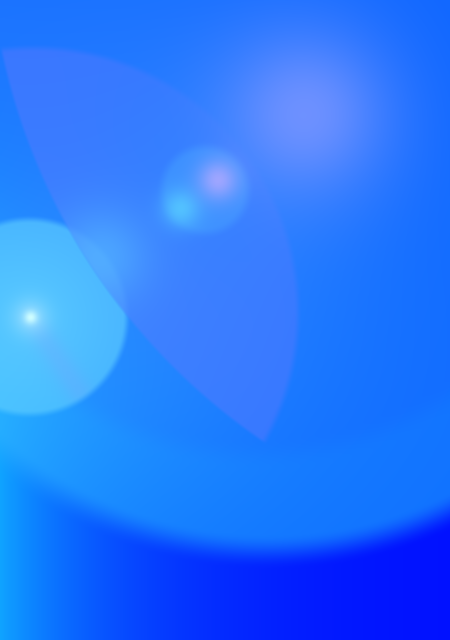
Reproduce this background procedurally as a Shadertoy shader.

```glsl
// Soft blue backdrop with a broad disc, a pale petal and lens-flare glows.

// Colours
const vec3 DEEP_BLUE  = vec3(0.00, 0.04, 1.00);
const vec3 EDGE_CYAN  = vec3(0.06, 0.64, 1.00);
const vec3 SKY_BLUE   = vec3(0.06, 0.40, 1.00);
const vec3 SKY_CYAN   = vec3(0.14, 0.66, 1.00);
const vec3 HAZE_BLUE  = vec3(0.25, 0.57, 1.00);
const vec3 PETAL_TINT = vec3(0.36, 0.47, 1.00);
const vec3 PALE_CYAN  = vec3(0.36, 0.80, 1.00);
const vec3 SPOT_CYAN  = vec3(0.34, 0.80, 1.00);
const vec3 LAVENDER   = vec3(0.52, 0.60, 1.00);
const vec3 PINK       = vec3(0.68, 0.66, 1.00);
const vec3 SPARK      = vec3(0.82, 1.00, 1.00);

// Circles as centre x, centre y, radius; one unit is the canvas width
const vec3 SKY_DISC    = vec3(0.602, 1.126, 0.930);
const vec3 INNER_DISC  = vec3(0.574, 1.178, 0.765);
const vec3 PETAL_LEFT  = vec3(1.374, 1.598, 1.400);
const vec3 PETAL_RIGHT = vec3(0.074, 0.728, 0.588);
const vec3 FLARE_DISC  = vec3(0.065, 0.718, 0.217);
const vec3 SMALL_DISC  = vec3(0.456, 1.000, 0.096);

// Glow centres
const vec2 LAVENDER_POS = vec2(0.680, 1.170);
const vec2 PINK_POS     = vec2(0.485, 1.022);
const vec2 CYAN_POS     = vec2(0.402, 0.959);
const vec2 SHEEN_POS    = vec2(0.225, 0.850);
const vec2 SPARK_POS    = vec2(0.0685, 0.717);
const vec2 STREAK_END   = vec2(0.175, 0.555);

// Filled circle with an edge of the given softness
float disc(vec2 p, vec3 circle, float softness) {
    float d = length(p - circle.xy) - circle.z;
    return 1.0 - smoothstep(-softness, softness, d);
}

// Gaussian falloff around a point
float glow(vec2 p, vec2 centre, float size) {
    vec2 q = (p - centre) / size;
    return exp(-dot(q, q));
}

float segmentDistance(vec2 p, vec2 a, vec2 b) {
    vec2 ab = b - a;
    float t = clamp(dot(p - a, ab) / dot(ab, ab), 0.0, 1.0);
    return length(p - a - ab * t);
}

// Deep corner and the large bright disc, both lit from the left
vec3 backdrop(vec2 p) {
    vec3 outer = mix(DEEP_BLUE, EDGE_CYAN, exp(-p.x / 0.32));
    float height = (p.y - 0.55) / 0.50;
    vec3 sky = mix(SKY_BLUE, SKY_CYAN, exp(-p.x / 0.42 - height * height));
    sky = mix(sky, HAZE_BLUE, 0.50 * glow(p, vec2(0.40, 0.95), 0.42));
    sky += vec3(0.03, 0.03, 0.0) * smoothstep(1.0, 1.4, p.y) * (1.0 - p.x);
    float ring = 1.0 - disc(p, INNER_DISC, 0.035);
    sky += vec3(0.0, 0.03, 0.0) * ring * smoothstep(0.8, 0.5, p.y);
    return mix(outer, sky, disc(p, SKY_DISC, 0.040));
}

void mainImage(out vec4 fragColor, in vec2 fragCoord) {
    vec2 p = fragCoord / iResolution.x;
    vec3 color = backdrop(p);

    // Pale disc at the left, dimmed where the petal covers it
    float petal = disc(p, PETAL_LEFT, 0.005) * disc(p, PETAL_RIGHT, 0.010);
    float flare = disc(p, FLARE_DISC, 0.010);
    float flareLight = 0.62 + 0.25 * glow(p, FLARE_DISC.xy, 0.18);
    color = mix(color, PALE_CYAN, flare * flareLight * mix(1.0, 0.45, petal));

    // Petal, fading toward its upper right rim
    float rimFade = 1.0 - 0.75 * glow(p, vec2(0.50, 1.08), 0.25);
    color = mix(color, PETAL_TINT, 0.46 * petal * rimFade);
    color = mix(color, PALE_CYAN, 0.48 * petal * glow(p, SHEEN_POS, 0.105));

    // Large lavender glow
    color = mix(color, LAVENDER, 0.65 * glow(p, LAVENDER_POS, 0.20));
    color = mix(color, LAVENDER, 0.35 * glow(p, LAVENDER_POS, 0.11));

    // Small disc with its two spots
    color = mix(color, SPOT_CYAN, 0.22 * disc(p, SMALL_DISC, 0.014));
    color = mix(color, SPOT_CYAN, 0.80 * glow(p, CYAN_POS, 0.042));
    color = mix(color, PINK, 0.85 * glow(p, PINK_POS, 0.044));

    // Faint streak and bright spark inside the left disc
    float streak = segmentDistance(p, SPARK_POS, STREAK_END) / 0.028;
    color = mix(color, LAVENDER, 0.20 * flare * exp(-streak * streak));
    color = mix(color, SPARK, 0.40 * glow(p, SPARK_POS, 0.040));
    color = mix(color, SPARK, 0.95 * glow(p, SPARK_POS, 0.014));

    fragColor = vec4(clamp(color, 0.0, 1.0), 1.0);
}
```
